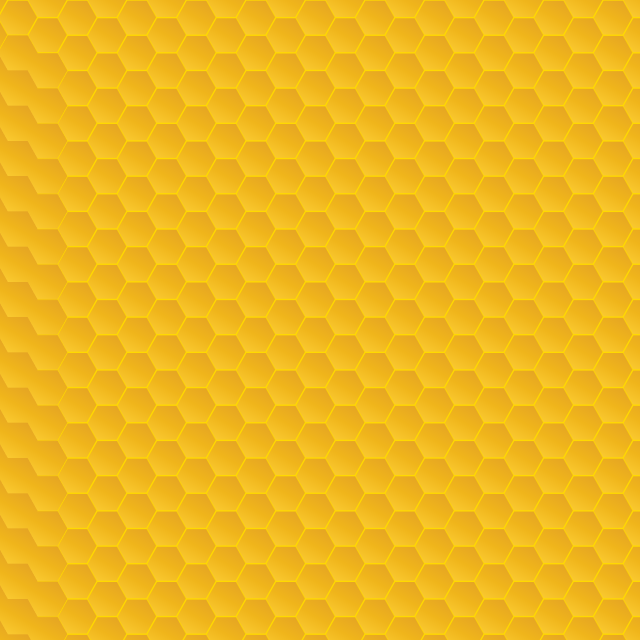
Give the GLSL for this pattern, as a WebGL 1 fragment shader.

```glsl
precision highp float;
// Golden honeycomb: shaded hexagons with thin yellow outlines, bare along the left side.
uniform vec2 u_resolution;

// Nearest point of a rectangular lattice shifted by offset.
vec2 latticePoint(vec2 p, vec2 offset) {
  vec2 period = vec2(1.7320508, 1.0);
  return floor((p - offset) / period + 0.5) * period + offset;
}

// Centre of the hexagon (one unit tall) that contains p.
vec2 hexCentre(vec2 p) {
  vec2 even = latticePoint(p, vec2(0.0, -0.5));
  vec2 odd = latticePoint(p, vec2(0.866025, 0.0));
  return distance(p, even) < distance(p, odd) ? even : odd;
}

// Diagonal shading, from light at the lower left to dark at the upper right.
vec3 honeyShade(float t) {
  vec3 light = vec3(0.98, 0.79, 0.19);
  vec3 amber = vec3(0.94, 0.71, 0.105);
  vec3 dark = vec3(0.898, 0.645, 0.14);
  return t < 0.5 ? mix(light, amber, t * 2.0) : mix(amber, dark, t * 2.0 - 1.0);
}

// Coverage of a stroke centred on an edge.
float stroke(float edgeDistance, float halfWidth, float blur) {
  return clamp((halfWidth - edgeDistance) / blur + 0.5, 0.0, 1.0);
}

vec3 honeycomb(vec2 uv, float blur) {
  vec2 p = vec2((uv.x - 0.0277) * 18.62, (uv.y - 1.0) * 18.165);
  vec2 centre = hexCentre(p);
  vec2 q = p - centre;

  // Distances to the flat, rising and falling pairs of edges
  float flatEdge = 0.5 - abs(q.y);
  float rising = 0.5 - abs(dot(q, vec2(0.866025, -0.5)));
  float falling = 0.5 - abs(dot(q, vec2(0.866025, 0.5)));

  float flatLine = stroke(flatEdge, 0.019, blur);
  float slantLine = max(stroke(rising, 0.019, blur), 0.75 * stroke(falling, 0.013, blur));

  // The first two columns lose their outlines below the top cells
  if (centre.x < 1.3 && centre.y < -1.2) {
    slantLine = 0.0;
    flatLine *= centre.x > 0.4 ? 0.4 : 0.0;
  }

  vec3 fill = honeyShade(dot(q, vec2(0.5, 0.866025)) / 1.1547 + 0.5);
  return mix(fill, vec3(1.0, 0.85, 0.0), max(flatLine, slantLine));
}

void main() {
  // Average a 3 by 3 grid of samples to smooth every edge
  float blur = 18.165 / (3.0 * u_resolution.y);
  vec3 sum = vec3(0.0);
  for (int i = 0; i < 3; i++) {
    for (int j = 0; j < 3; j++) {
      vec2 jitter = (vec2(float(i), float(j)) - 1.0) / 3.0;
      sum += honeycomb((gl_FragCoord.xy + jitter) / u_resolution, blur);
    }
  }
  gl_FragColor = vec4(sum / 9.0, 1.0);
}
```
